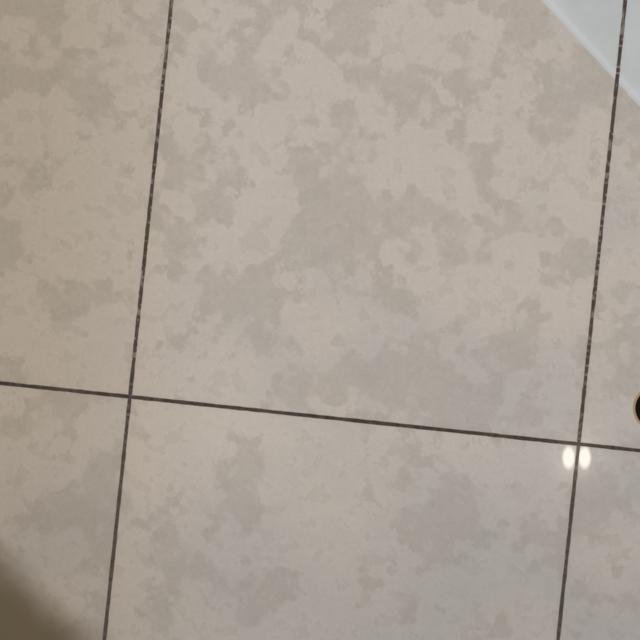
A Shadertoy shader for this texture:

```glsl
// Large tilted stone floor tiles with dark grout, mottling, a light glint and a corner shadow.
#define TILE 0.705
#define TILT 0.105
#define CORNER vec2(0.203, 0.380)
#define GROUT_WIDTH 0.0056
#define BLOTCH_SCALE 15.0
#define WARM vec3(0.712, 0.672, 0.630)
#define COOL vec3(0.660, 0.638, 0.618)
#define STAIN vec3(0.590, 0.555, 0.515)
#define GROUT vec3(0.280, 0.245, 0.220)
#define SHADOW vec3(0.340, 0.290, 0.220)
#define SHEET vec3(0.712, 0.720, 0.725)
#define GLARE vec3(1.000, 0.980, 0.930)

float hash(vec2 p) {
    return fract(sin(dot(p, vec2(127.1, 311.7))) * 43758.5453);
}

float noise(vec2 p) {
    vec2 cell = floor(p), f = fract(p);
    f = f * f * (3.0 - 2.0 * f);
    float low = mix(hash(cell), hash(cell + vec2(1, 0)), f.x);
    float high = mix(hash(cell + vec2(0, 1)), hash(cell + vec2(1, 1)), f.x);
    return mix(low, high, f.y);
}

float fbm(vec2 p) {
    float sum = 0.0, amplitude = 0.5;
    for (int i = 0; i < 5; i++) {
        sum += amplitude * noise(p);
        p = mat2(1.6, 1.2, -1.2, 1.6) * p + 7.3;
        amplitude *= 0.55;
    }
    return sum / 1.056;
}

// Mottled stone; the seed shifts the pattern for each tile
vec3 stoneColor(vec2 uv, vec2 seed) {
    vec2 p = uv * BLOTCH_SCALE + seed;
    float cloud = fbm(p * 0.4);
    float blotch = fbm(p);
    float speck = fbm(p * 3.5 + 31.0);

    // Cooler toward the right and the lower edge
    float cool = smoothstep(0.0, 1.0, 0.35 + 0.5 * (uv.x - 0.5) + 0.7 * (0.4 - uv.y) + 1.2 * (cloud - 0.5));
    vec3 col = mix(WARM, COOL, cool);

    // Irregular flecks, denser where the clouds are thick
    float fleck = 0.55 * blotch + 0.25 * speck + 0.2 * cloud;
    col = mix(col, STAIN, 0.32 * smoothstep(0.49, 0.57, fleck));
    col = mix(col, STAIN, 0.22 * smoothstep(0.54, 0.64, speck));
    col += 0.025 * (speck - 0.5) + 0.015 * (noise(uv * 230.0) - 0.5);

    // Broad light, dimmer toward the left and the lower edge
    vec2 fade = smoothstep(vec2(0.0), vec2(0.40, 0.35), uv);
    col *= mix(vec3(0.93, 0.91, 0.87), vec3(1.015), fade.x);
    return col * mix(0.94, 1.015, fade.y);
}

void mainImage(out vec4 fragColor, in vec2 fragCoord) {
    vec2 uv = fragCoord / iResolution.xy;
    float px = 1.0 / min(iResolution.x, iResolution.y);

    // Tilted square grid, in tile units
    float c = cos(TILT), s = sin(TILT);
    vec2 p = uv - CORNER;
    vec2 grid = vec2(c * p.x - s * p.y, s * p.x + c * p.y) / TILE;
    vec2 id = floor(grid);
    vec2 seed = 40.0 * vec2(hash(id + 3.0), hash(id + 19.0));
    vec3 col = stoneColor(uv, seed);
    col *= 0.99 + 0.02 * hash(id + 51.0);

    // Bright reflected sheet in the upper right
    float sheet = dot(uv - vec2(0.846, 1.0), vec2(0.735, 0.678));
    float sheetMask = smoothstep(-0.002, 0.002, sheet);
    vec3 sheetColor = SHEET + 0.06 * (fbm(uv * 20.0) - 0.5);
    sheetColor += 0.05 * exp(-abs(sheet - 0.008) / 0.006);
    col = mix(col, sheetColor, 0.9 * sheetMask);

    // Soft shadow in the lower left
    float reach = uv.x / 0.16 + uv.y / 0.15 + 0.3 * (fbm(uv * 12.0) - 0.5);
    col = mix(col, SHADOW, 0.85 * (1.0 - smoothstep(0.40, 1.20, reach)));

    // Crisp grout, gritty along the upper upright joints
    vec2 joint = abs(grid - round(grid)) * TILE;
    float edge = min(joint.x, joint.y);
    float upright = step(joint.x, joint.y);
    float grit = noise(uv * vec2(190.0, 210.0));
    float width = 0.5 * GROUT_WIDTH * (0.85 + 0.3 * noise(uv * 70.0));
    vec3 grout = GROUT * (0.85 + 0.3 * grit);
    float wear = smoothstep(0.50, 0.85, grit) * smoothstep(0.2, 0.5, uv.y);
    grout = mix(grout, STAIN, upright * (0.10 + 0.45 * wear));
    col *= 1.0 - 0.06 * exp(-edge / 0.004);
    col = mix(col, grout, 1.0 - smoothstep(width - px, width + px, edge));

    // Twin glint either side of a joint
    vec2 glintCenter = vec2(0.901, 0.285);
    float halo = length(uv - glintCenter);
    col += 0.10 * GLARE * exp(-halo * halo / 0.0012);
    for (float side = -1.0; side <= 1.0; side += 2.0) {
        vec2 d = (uv - glintCenter - vec2(0.0125 * side, 0.0)) / vec2(0.011, 0.020);
        float spot = 1.0 - smoothstep(0.55, 1.15, length(d));
        col = mix(col, GLARE, spot * smoothstep(0.001, 0.004, edge));
    }

    // Dark round fitting with a tan rim at the right edge
    float disc = length(uv - vec2(1.024, 0.362));
    col = mix(col, vec3(0.62, 0.50, 0.39), 1.0 - smoothstep(0.035 - px, 0.035 + px, disc));
    col = mix(col, vec3(0.09, 0.08, 0.08), 1.0 - smoothstep(0.031 - px, 0.031 + px, disc));

    fragColor = vec4(clamp(col, 0.0, 1.0), 1.0);
}
```
